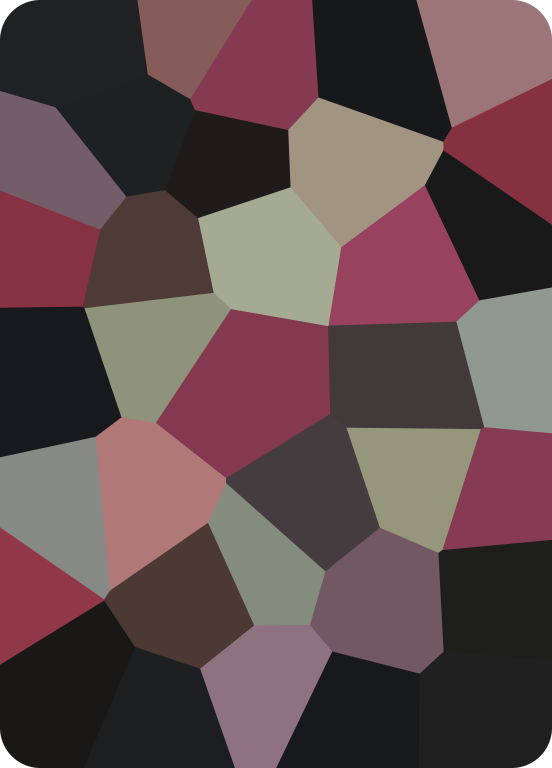
Write a Shadertoy shader that draws this background.

```glsl
const vec2 GRID = vec2(5.0, 7.0);        // cells across and up
const float JITTER = 0.84;               // site wander, in cells
const float SEED = 17.0;
const float SHADE = 0.17;                // brightness spread between cells
const float TINT = 0.09;                 // hue spread between cells
const float CORNER = 0.073;              // corner radius, in canvas widths
const vec3 PAPER = vec3(1.0);
const vec3 DARK = vec3(0.11, 0.11, 0.11);
const vec3 BROWN = vec3(0.31, 0.25, 0.24);
const vec3 SAGE = vec3(0.58, 0.59, 0.53);
const vec3 MAUVE = vec3(0.56, 0.42, 0.44);
const vec3 CRIMSON = vec3(0.55, 0.22, 0.31);

vec3 hash3(vec2 p) {
    vec3 q = fract(vec3(p.xyx) * vec3(0.1031, 0.1030, 0.0973));
    q += dot(q, q.yxz + 33.33);
    return fract((q.xxy + q.yzz) * q.zyx);
}

// Each cell gets a unique rank, so the colour shares stay fixed.
// Dark cells gather on the rim, sage and brown ones inside.
vec3 familyColor(vec2 id) {
    float rank = mod(12.0 * id.x + 25.0 * id.y, GRID.x * GRID.y);
    bool rim = any(lessThan(id, vec2(0.5))) || any(greaterThan(id, GRID - 1.5));
    if (rim) {
        return rank < 13.5 ? DARK : rank < 18.5 ? SAGE : rank < 24.5 ? MAUVE : CRIMSON;
    }
    if (rank < 7.5) return BROWN;
    if (rank < 9.5) return DARK;
    if (rank < 23.5) return SAGE;
    if (rank < 27.5) return MAUVE;
    return rank < 31.5 ? CRIMSON : DARK;
}

vec3 cellColor(vec2 id) {
    vec3 h = hash3(id + SEED + 40.0) * 2.0 - 1.0;
    vec3 tint = TINT * vec3(h.y, h.z * 0.5, -h.y);
    return familyColor(id) * (1.0 + SHADE * h.x + tint);
}

float roundedBox(vec2 p, vec2 halfSize, float radius) {
    vec2 q = abs(p) - halfSize + radius;
    return length(max(q, 0.0)) + min(max(q.x, q.y), 0.0) - radius;
}

void mainImage(out vec4 fragColor, in vec2 fragCoord) {
    float pixel = 1.0 / iResolution.x;
    vec2 size = iResolution.xy * pixel;
    vec2 p = fragCoord * pixel;

    // Two nearest sites of the jittered grid
    float near1 = 1e5, near2 = 1e5;
    vec2 site1 = vec2(0.0), site2 = vec2(0.0);
    vec2 id1 = vec2(0.0), id2 = vec2(0.0);
    for (float y = 0.0; y < GRID.y; y++) {
        for (float x = 0.0; x < GRID.x; x++) {
            vec2 id = vec2(x, y);
            vec2 wander = (hash3(id + SEED).xy - 0.5) * JITTER;
            vec2 site = (id + 0.5 + wander) / GRID * size;
            float d = dot(p - site, p - site);
            if (d < near1) {
                near2 = near1; site2 = site1; id2 = id1;
                near1 = d; site1 = site; id1 = id;
            } else if (d < near2) {
                near2 = d; site2 = site; id2 = id;
            }
        }
    }

    // Flat facets, blended over one pixel at the shared edge
    float edge = (near2 - near1) / (2.0 * max(length(site2 - site1), 1e-4));
    float cover = clamp(0.5 + edge / pixel, 0.0, 1.0);
    vec3 color = mix(cellColor(id2), cellColor(id1), cover);

    // Rounded corners
    float outside = roundedBox(p - 0.5 * size, 0.5 * size, CORNER);
    color = mix(color, PAPER, clamp(0.5 + outside / pixel, 0.0, 1.0));

    fragColor = vec4(color, 1.0);
}
```
